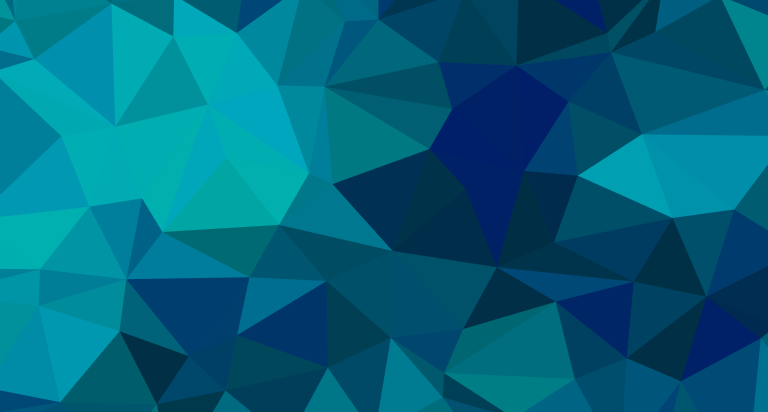
Give the GLSL for this background, as a WebGL 1 fragment shader.

```glsl
precision highp float;
uniform vec2 u_resolution;

const float CELL = 0.18;
const mat2 TILT = mat2(0.8, 0.6, -0.6, 0.8);

float hash(vec2 p) {
  return fract(sin(dot(p, vec2(127.1, 311.7))) * 43758.5453);
}

float cross2(vec2 a, vec2 b) {
  return a.x * b.y - a.y * b.x;
}

float area(vec2 a, vec2 b, vec2 c) {
  return cross2(b - a, c - a);
}

// Jittered lattice point in canvas units
vec2 vertex(vec2 id) {
  vec2 jitter = vec2(hash(id), hash(id + 37.4)) - 0.5;
  return TILT * (id + 0.5 + 0.9 * jitter) * CELL;
}

float blob(vec2 p, vec2 center, float radius) {
  vec2 d = (p - center) / radius;
  return exp(-dot(d, d));
}

// Broad light and dark regions
float regionTone(vec2 p) {
  float tone = 0.47;
  tone += 0.62 * blob(p, vec2(0.56, 0.63), 0.30);
  tone += 0.50 * blob(p, vec2(0.08, 0.38), 0.26);
  tone += 0.42 * blob(p, vec2(1.62, 0.58), 0.24);
  tone += 0.25 * blob(p, vec2(0.20, 0.95), 0.28);
  tone += 0.22 * blob(p, vec2(1.47, 0.03), 0.15);
  tone -= 0.52 * blob(p, vec2(1.20, 0.50), 0.28);
  tone -= 0.45 * blob(p, vec2(1.32, 0.88), 0.22);
  tone -= 0.45 * blob(p, vec2(0.46, 0.20), 0.23);
  tone -= 0.50 * blob(p, vec2(1.66, 0.22), 0.24);
  return tone;
}

float ramp(float lo, float hi, float t) {
  return clamp((t - lo) / (hi - lo), 0.0, 1.0);
}

// Navy through petrol to turquoise
vec3 palette(float tone, float hue) {
  vec3 color = hue > 0.63 ? vec3(0.0, 0.14, 0.38) : vec3(0.0, 0.17, 0.30);
  color = mix(color, vec3(0.0, 0.28, 0.42), ramp(0.14, 0.32, tone));
  color = mix(color, vec3(0.0, 0.38, 0.47), ramp(0.32, 0.50, tone));
  color = mix(color, vec3(0.0, 0.54, 0.61), ramp(0.50, 0.70, tone));
  color = mix(color, vec3(0.0, 0.67, 0.71), ramp(0.70, 0.88, tone));
  return color + (hue - 0.5) * vec3(0.0, -0.04, 0.07);
}

vec3 facetColor(vec2 centroid, vec2 seed) {
  float tone = regionTone(centroid) + 0.46 * (hash(seed + 5.3) - 0.5);
  return palette(tone, hash(seed + 71.9));
}

float edgeDistance(vec2 p, vec2 a, vec2 b) {
  return cross2(b - a, p - a) / length(b - a);
}

// Facet colour weighted by its pixel coverage
vec4 facet(vec2 p, vec2 a, vec2 b, vec2 c, vec2 seed) {
  float inside = min(edgeDistance(p, a, b),
                     min(edgeDistance(p, b, c), edgeDistance(p, c, a)));
  float coverage = clamp(0.5 + inside * u_resolution.y, 0.0, 1.0);
  return vec4(facetColor((a + b + c) / 3.0, seed), 1.0) * coverage;
}

void main() {
  vec2 p = gl_FragCoord.xy / u_resolution.y;
  vec2 home = floor(p * TILT / CELL);
  vec4 sum = vec4(0.0);

  // Jitter stays inside a cell, so four quads can reach this point
  for (int j = -1; j <= 0; j++) {
    for (int i = -1; i <= 0; i++) {
      vec2 id = home + vec2(float(i), float(j));
      vec2 a = vertex(id);
      vec2 b = vertex(id + vec2(1.0, 0.0));
      vec2 c = vertex(id + vec2(1.0, 1.0));
      vec2 d = vertex(id + vec2(0.0, 1.0));

      // Split along the diagonal with the larger smallest triangle
      if (min(area(a, b, c), area(a, c, d)) > min(area(a, b, d), area(b, c, d))) {
        sum += facet(p, a, b, c, id) + facet(p, a, c, d, id + 0.5);
      } else {
        sum += facet(p, a, b, d, id) + facet(p, b, c, d, id + 0.5);
      }
    }
  }
  gl_FragColor = vec4(sum.rgb / max(sum.a, 0.001), 1.0);
}
```
